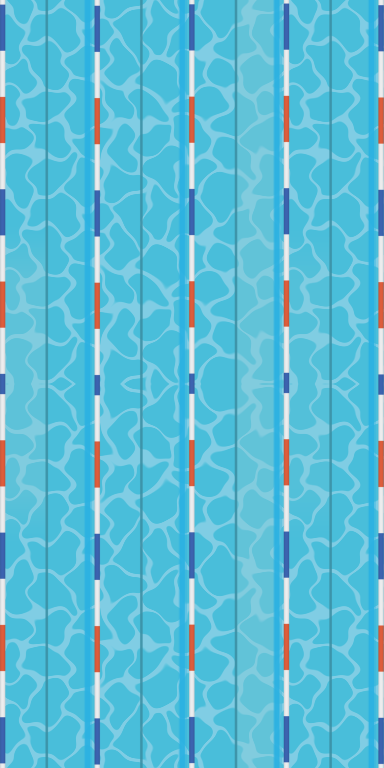
A Shadertoy shader for this pattern:

```glsl
// Swimming pool lanes seen from above: float ropes, floor lines and rippling light, mirrored about mid height.

// Lengths are fractions of the canvas width
const float LANE_PITCH   = 0.2464;
const float ROPE_X       = 0.0068;
const float ROPE_HALF    = 0.0070;
const float SEAM_OFFSET  = 0.1150;  // dark floor seam, from the rope
const float SEAM_HALF    = 0.0033;
const float STRIPE_OFFSET = 0.2215; // blue stripe, from the rope
const float STRIPE_HALF  = 0.0068;
const float FLOAT_LENGTH = 0.1202;  // one colour of the rope
const float FLOAT_START  = 0.0938;
const float ROPE_SLIP    = 0.0030;  // small shift between ropes

const vec2  CELL_COUNT   = vec2(8.0, 5.0); // ripple cells per tile
const float TILE_LANES   = 3.0;
const float CELL_JITTER  = 0.78;
const float RIPPLE_HALF  = 0.052;   // in cells
const float RIPPLE_VARY  = 0.026;
const float CORNER_SHARPNESS = 15.0;

const vec3 WATER   = vec3(0.285, 0.745, 0.855);
const vec3 RIPPLE  = vec3(0.500, 0.805, 0.895);
const vec3 HAZE    = vec3(0.510, 0.790, 0.840);
const vec3 STRIPE  = vec3(0.170, 0.695, 0.885);
const vec3 SEAM    = vec3(0.230, 0.560, 0.640);
const vec3 WHITE   = vec3(0.925, 0.930, 0.935);
const vec3 BLUE    = vec3(0.235, 0.390, 0.690);
const vec3 RED     = vec3(0.870, 0.365, 0.235);
const float TAU = 6.2831853;

vec2 hash2(vec2 cell) {
    cell = mod(cell, CELL_COUNT);
    vec2 v = vec2(dot(cell, vec2(127.1, 311.7)), dot(cell, vec2(269.5, 183.3)));
    return fract(sin(v) * 4375.85);
}

vec2 cellPoint(vec2 cell) {
    return cell + 0.5 + CELL_JITTER * (hash2(cell) - 0.5);
}

// Layered sines that close on themselves over one tile
vec2 waver(vec2 q) {
    vec2 a = TAU * q / CELL_COUNT;
    vec2 bend = 0.15 * sin(vec2(3.0 * a.y + 2.0 * a.x, 4.0 * a.x - 2.0 * a.y + 1.3));
    bend += 0.075 * sin(vec2(7.0 * a.y - 3.0 * a.x + 2.1, 9.0 * a.x + 3.0 * a.y));
    return q + bend;
}

// Distance to the cell borders, with rounded corners
float cellBorder(vec2 q) {
    vec2 base = floor(q), nearest = vec2(0.0);
    float best = 1e3;
    for (int j = -1; j <= 1; j++)
    for (int i = -1; i <= 1; i++) {
        vec2 r = cellPoint(base + vec2(i, j)) - q;
        float d = dot(r, r);
        if (d < best) { best = d; nearest = r; }
    }
    float sum = 0.0;
    for (int j = -2; j <= 2; j++)
    for (int i = -2; i <= 2; i++) {
        vec2 r = cellPoint(base + vec2(i, j)) - q;
        vec2 gap = r - nearest;
        if (dot(gap, gap) > 1e-4)
            sum += exp(-CORNER_SHARPNESS * dot(0.5 * (r + nearest), normalize(gap)));
    }
    return -log(max(sum, 1e-9)) / CORNER_SHARPNESS;
}

// Coverage of a band, from distance to its centre
float band(float dist, float halfWidth, float aa) {
    return 1.0 - smoothstep(halfWidth - aa, halfWidth + aa, abs(dist));
}

void mainImage(out vec4 fragColor, in vec2 fragCoord) {
    float aa = 0.75 / iResolution.x;
    vec2 p = fragCoord / iResolution.x;
    float fromMiddle = p.y - 0.5 * iResolution.y / iResolution.x;
    float along = abs(fromMiddle);
    float lane = floor((p.x - ROPE_X + 0.5 * (LANE_PITCH - STRIPE_OFFSET)) / LANE_PITCH);
    float across = p.x - ROPE_X - lane * LANE_PITCH;

    // Rippling light
    vec2 cellSize = vec2(TILE_LANES * LANE_PITCH, 4.0 * FLOAT_LENGTH) / CELL_COUNT;
    vec2 q = vec2(p.x, along + FLOAT_START) / cellSize;
    vec2 phase = TAU * q / CELL_COUNT;
    float width = RIPPLE_HALF + RIPPLE_VARY * sin(5.0 * phase.x + 2.0 * phase.y) * sin(3.0 * phase.y - 2.0 * phase.x);
    float light = band(max(cellBorder(waver(q)), 0.0), width, aa / cellSize.x);
    vec3 col = mix(WATER, RIPPLE, light);

    // Hazy half lanes: one full length, others near the middle
    float farHalf = smoothstep(-aa, aa, across - SEAM_OFFSET);
    float patchFade = 1.0 - smoothstep(0.25, 0.43, along);
    float haze = lane == 2.0 ? 0.42 * farHalf : 0.0;
    if (mod(lane, 3.0) == 0.0) haze = (lane == 0.0 ? 0.36 : 0.18) * patchFade * (1.0 - farHalf);
    col = mix(col, HAZE, haze);

    // Floor lines
    float stripeDist = across - STRIPE_OFFSET;
    col = mix(col, STRIPE, 0.35 * band(stripeDist - 0.004, 2.0 * STRIPE_HALF, aa));
    col = mix(col, STRIPE, 0.92 * band(stripeDist, STRIPE_HALF, aa));
    col = mix(col, SEAM, 0.88 * band(across - SEAM_OFFSET, SEAM_HALF, aa));

    // Rope: blue, white, red, white floats
    float ropeAlong = abs(fromMiddle + ROPE_SLIP * sin(lane * 1.7)) + FLOAT_START;
    float turn = mod(ropeAlong / FLOAT_LENGTH, 4.0);
    float fromBlue = abs(mod(turn + 1.5, 4.0) - 2.0);
    float floatAA = aa / FLOAT_LENGTH;
    vec3 rope = mix(WHITE, BLUE, band(fromBlue, 0.5, floatAA));
    rope = mix(rope, RED, band(2.0 - fromBlue, 0.5, floatAA));
    float round01 = clamp(across / ROPE_HALF, -1.0, 1.0);
    rope *= 1.0 - 0.13 * round01 * round01;
    col = mix(col, rope, band(across, ROPE_HALF, aa));

    fragColor = vec4(col, 1.0);
}
```
